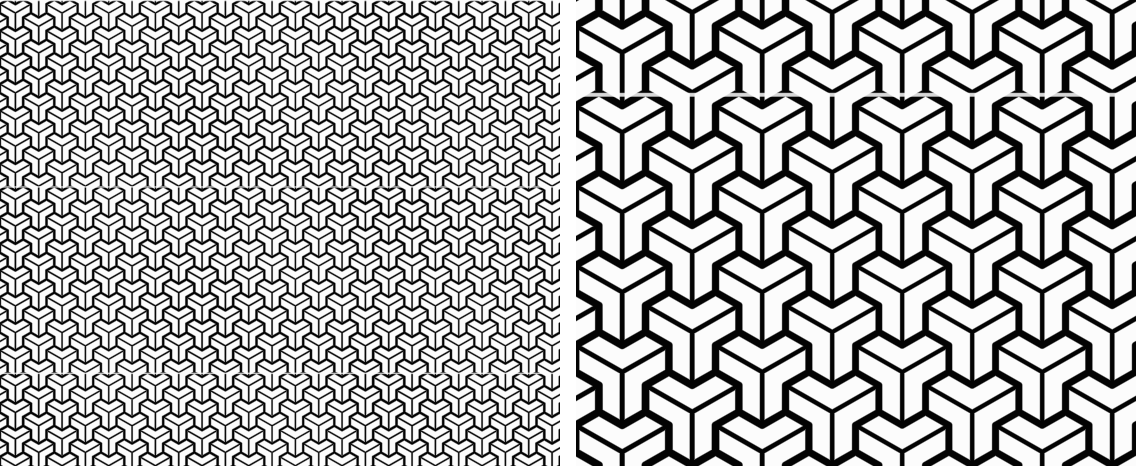
Left: the whole. Right: its middle third, enlarged.
Give the GLSL for this pattern, as a WebGL 1 fragment shader.

```glsl
precision highp float;

uniform vec2 u_resolution;

// Lengths are in row pitches, with y pointing down the canvas.
const vec2 REPEATS = vec2(24.0, 17.5);    // columns across, rows down
const vec2 FIRST_CENTER = vec2(0.66, 0.49);
const float OUTLINE_HALF = 0.045;
const float RIDGE_HALF = 0.029;
const float SOFT_PIXELS = 0.85;
const float WEIGHT_SWAY = 0.04;           // uneven inking of the lines
const float SEAM_PERIOD = 7.0;            // rows between worn seams
const float SEAM_START = 0.02;
const float SEAM_HALF = 0.024;
const float SEAM_FADE = 0.85;
const vec3 INK = vec3(0.01);
const vec3 PAPER = vec3(0.99);

const float COLUMN_PITCH = 0.8660254;     // hexagonal lattice
const float SIDE = 1.0 / 3.0;             // every outline edge
const float ARM_HALF = COLUMN_PITCH * SIDE;

float segmentDistance(vec2 p, vec2 a, vec2 b) {
  vec2 ab = b - a;
  return length(p - a - ab * clamp(dot(p - a, ab) / dot(ab, ab), 0.0, 1.0));
}

// Distances to a tripod's outline (x) and to its centre ridges (y).
vec2 tripodDistances(vec2 p) {
  // Fold the three mirrored arms onto one: along the arm, across the arm.
  float along = max(p.y, COLUMN_PITCH * abs(p.x) - 0.5 * p.y);
  float across = sqrt(max(dot(p, p) - along * along, 0.0));
  vec2 q = vec2(along, across);

  vec2 notch = vec2(0.5 * SIDE, ARM_HALF);
  vec2 shoulder = vec2(1.5 * SIDE, ARM_HALF);
  vec2 tip = vec2(2.0 * SIDE, 0.0);
  float outline = min(segmentDistance(q, notch, shoulder),
                      segmentDistance(q, shoulder, tip));
  return vec2(outline, segmentDistance(q, vec2(0.0), tip));
}

// Nearest line distances over the neighbouring tripods.
vec2 latticeDistances(vec2 grid) {
  vec2 nearest = vec2(10.0);
  for (int i = -1; i <= 1; i++) {
    float column = floor(grid.x + 0.5) + float(i);
    float stagger = 0.5 * mod(column, 2.0);
    float row = floor(grid.y - stagger + 0.5) + stagger;
    for (int j = -1; j <= 1; j++) {
      vec2 offset = grid - vec2(column, row + float(j));
      offset.x *= COLUMN_PITCH;
      nearest = min(nearest, tripodDistances(offset));
    }
  }
  return nearest;
}

float stroke(float dist, float halfWidth, float soft) {
  return 1.0 - smoothstep(halfWidth - soft, halfWidth + soft, dist);
}

// Slow layered sines that thicken and thin the lines.
float lineWeight(vec2 grid) {
  float sway = sin(grid.x * 0.79 + 1.0) + sin(grid.y * 0.9 - grid.x * 0.31);
  return 1.0 + WEIGHT_SWAY * sway;
}

void main() {
  vec2 uv = gl_FragCoord.xy / u_resolution;
  vec2 grid = vec2(uv.x, 1.0 - uv.y) * REPEATS;
  float soft = SOFT_PIXELS * REPEATS.y / u_resolution.y;

  vec2 d = latticeDistances(grid - FIRST_CENTER);
  float weight = lineWeight(grid);
  float ink = max(stroke(d.x, OUTLINE_HALF * weight, soft),
                  stroke(d.y, RIDGE_HALF * weight, soft));

  // Thin horizontal seams where the ink is worn away.
  float seamDistance = abs(mod(grid.y - SEAM_START + 0.5 * SEAM_PERIOD,
                               SEAM_PERIOD) - 0.5 * SEAM_PERIOD);
  ink *= 1.0 - SEAM_FADE * stroke(seamDistance, SEAM_HALF, soft);

  gl_FragColor = vec4(mix(PAPER, INK, ink), 1.0);
}
```
